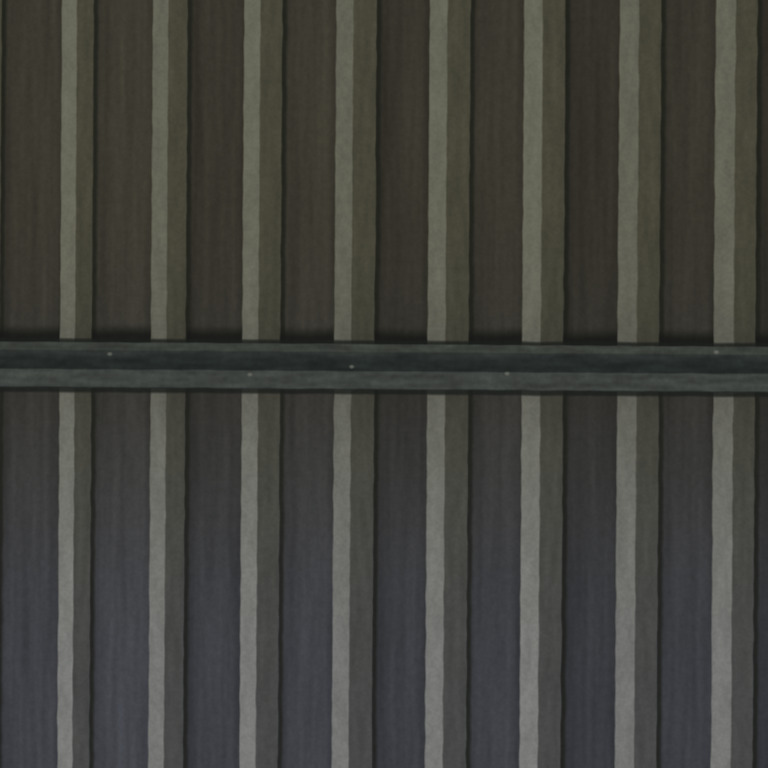
Reproduce this texture procedurally as a Shadertoy shader.

```glsl
// Dim board-and-batten metal wall with vertical ribs and one horizontal rail.

float hash(vec2 p) {
    p = fract(p * vec2(0.1031, 0.1137));
    p += dot(p, p.yx + 33.33);
    return fract((p.x + p.y) * p.x * 7.31);
}

// Gradient noise, roughly -0.7 to 0.7
float cornerSlope(vec2 cell, vec2 offset) {
    float angle = 6.2832 * hash(cell + 57.0);
    return dot(vec2(cos(angle), sin(angle)), offset);
}

float noise(vec2 p) {
    vec2 i = floor(p), f = fract(p);
    vec2 u = f * f * f * (f * (f * 6.0 - 15.0) + 10.0);
    vec2 e = vec2(0.0, 1.0);
    return mix(
        mix(cornerSlope(i, f), cornerSlope(i + e.yx, f - e.yx), u.x),
        mix(cornerSlope(i + e.xy, f - e.xy), cornerSlope(i + e.yy, f - e.yy), u.x), u.y);
}

// Soft-edged interval from a to b
float band(float x, float a, float b, float soft) {
    return smoothstep(a - soft, a + soft, x) * (1.0 - smoothstep(b - soft, b + soft, x));
}

void mainImage(out vec4 fragColor, in vec2 fragCoord) {
    vec2 uv = fragCoord / iResolution.xy;
    float soft = max(0.0018, 0.8 / iResolution.y);

    // Rail height follows a slight tilt; lower half is cooler
    float railY = uv.y + 0.007 * uv.x + 0.0012 * noise(vec2(uv.x * 25.0, 3.0));
    float cool = 1.0 - smoothstep(0.05, 0.75, uv.y);

    // Ribs: slanted, unevenly spaced, with wavering edges
    float x = uv.x + 0.0065 * (1.0 - uv.y) + 0.0078 * sin(3.7 * (uv.x - 0.08));
    x += 0.0014 * noise(uv * vec2(9.0, 38.0));
    float k = (x - 0.081) / 0.1216;
    float ribId = floor(k + 0.2);
    float panelId = floor(k - 0.1);
    float d = (k - ribId) * 0.1216;
    float faceEnd = 0.0195 + 0.006 * uv.x;
    float sideEnd = 0.0405 + 0.012 * smoothstep(0.0, 0.5, uv.x);

    // Recessed panels with vertical streaks
    vec3 color = mix(vec3(0.235, 0.225, 0.19), vec3(0.255, 0.262, 0.285), cool);
    color *= 1.03 - 0.12 * uv.x + 0.10 * (hash(vec2(panelId, 4.0)) - 0.5);
    color *= 1.0 + 0.13 * noise(vec2(x * 75.0, uv.y * 3.0 + panelId * 7.0))
                 + 0.08 * noise(vec2(x * 150.0, uv.y * 9.0));
    color *= 1.0 - 0.10 * exp(-abs(railY - 0.5) * 9.0);

    // Shade beside the ribs and above the rail
    float past = d - sideEnd;
    color *= 1.0 - 0.20 * step(0.0, past) * exp(-max(past, 0.0) * 70.0);
    color *= 1.0 - 0.10 * smoothstep(-0.012, 0.0, d) * (1.0 - step(0.01, d));
    float gap = band(d, sideEnd, sideEnd + 0.006, soft * 1.6);
    color = mix(color, vec3(0.12, 0.125, 0.105), 0.75 * gap);
    float shadeTop = 0.572 + 0.005 * noise(vec2(uv.x * 14.0, 8.0));
    float railShade = band(railY, 0.55, shadeTop, 0.009);
    color = mix(color, vec3(0.09, 0.095, 0.085), 0.85 * railShade);

    // Rib sides, then their lit front faces
    vec3 side = mix(vec3(0.275, 0.27, 0.22), vec3(0.275, 0.28, 0.275), cool);
    side *= 1.0 + 0.10 * noise(uv * vec2(110.0, 14.0));
    vec3 face = mix(vec3(0.385, 0.385, 0.335), vec3(0.455, 0.46, 0.45), cool);
    face *= 1.0 + 0.08 * (hash(vec2(ribId, 9.0)) - 0.5)
                + 0.07 * noise(uv * vec2(70.0, 18.0));
    float ribShade = 1.0 - 0.22 * exp(-abs(railY - 0.525) * 20.0);
    color = mix(color, side * ribShade, band(d, 0.0, sideEnd, soft));
    color = mix(color, face * ribShade, band(d, 0.0, faceEnd, soft));

    // Rail: dark channel between a thin upper lip and a wide lower lip
    float wear = 1.0 + 0.22 * noise(vec2(uv.x * 18.0, railY * 110.0))
                     + 0.12 * noise(uv * vec2(70.0, 150.0));
    color = mix(color, vec3(0.11, 0.12, 0.11), 0.8 * band(railY, 0.490, 0.560, soft * 1.3));
    vec3 channel = mix(vec3(0.145, 0.165, 0.16), vec3(0.19, 0.205, 0.195),
                       smoothstep(0.53, 0.548, railY));
    color = mix(color, channel * wear, band(railY, 0.496, 0.555, soft));
    color = mix(color, vec3(0.235, 0.25, 0.23) * wear, band(railY, 0.545, 0.555, soft));
    color = mix(color, vec3(0.245, 0.26, 0.245) * wear, band(railY, 0.497, 0.520, soft));

    // Pale chips scattered near the rail
    for (float i = 0.0; i < 5.0; i++) {
        vec2 chip = vec2((i + 0.2 + 0.6 * hash(vec2(i, 21.0))) / 5.0,
                         0.49 + 0.055 * hash(vec2(i, 35.0)));
        float r = length((uv - chip) * vec2(1.0, 1.3));
        color = mix(color, vec3(0.42, 0.43, 0.39),
                    0.7 * (1.0 - smoothstep(0.001, 0.005, r)));
    }

    // Fine mottled grain over everything
    color *= 1.0 + 0.06 * noise(uv * vec2(120.0, 90.0)) + 0.05 * noise(uv * 230.0);
    fragColor = vec4(color, 1.0);
}
```
